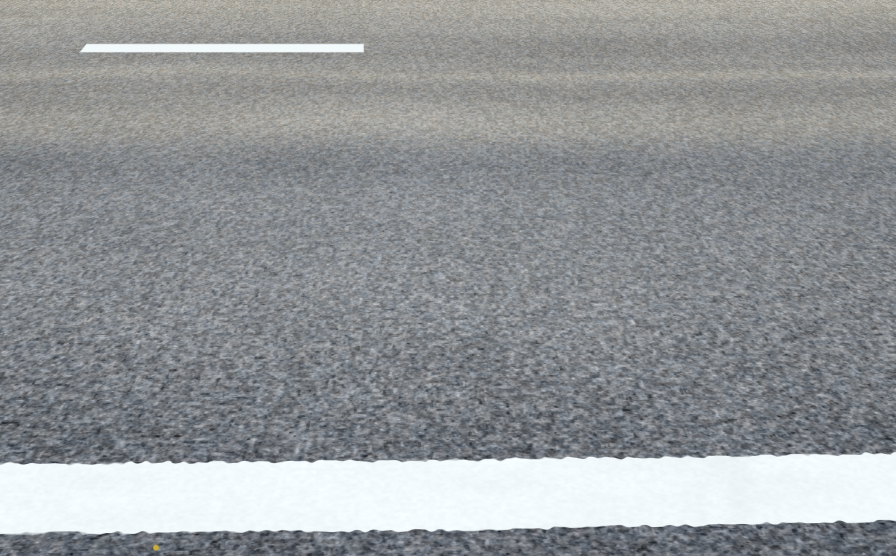
A Shadertoy shader for this texture:

```glsl
// Worn asphalt seen at a low angle, with a wide painted edge line and a far lane dash.
// Stone grain is layered value noise in foreshortened road coordinates, laid over
// soft tonal bands; the paint is drawn from signed edges roughened by noise.

const float HORIZON = 1.5;                    // vanishing height in canvas heights
const vec2  GRAIN_DENSITY = vec2(140.0, 240.0);
const float GRAIN_NEAR = 0.52;                // grain contrast at the bottom
const float GRAIN_FAR  = 0.24;                // grain contrast at the top
const vec3  NEAR_ROAD = vec3(0.39, 0.41, 0.44);
const vec3  MID_ROAD  = vec3(0.525, 0.54, 0.555);
const vec3  FAR_ROAD  = vec3(0.595, 0.595, 0.585);
const vec3  DUST      = vec3(0.075, 0.065, 0.04);
const vec3  PAINT     = vec3(0.95, 0.98, 0.99);
const vec3  LEAF      = vec3(0.80, 0.68, 0.22);
const vec2  LEAF_POS  = vec2(0.174, 0.015);
const vec2  DASH_X = vec2(0.089, 0.406);
const vec2  DASH_Y = vec2(0.906, 0.921);

float hash(vec2 p) {
    return fract(sin(dot(p, vec2(12.9898, 78.233))) * 43758.5453);
}

float valueNoise(vec2 p) {
    vec2 cell = floor(p), f = fract(p);
    f = f * f * (3.0 - 2.0 * f);
    float low  = mix(hash(cell), hash(cell + vec2(1, 0)), f.x);
    float high = mix(hash(cell + vec2(0, 1)), hash(cell + vec2(1, 1)), f.x);
    return mix(low, high, f.y);
}

// Soft horizontal band centred on a height
float band(float y, float center, float width) {
    float d = (y - center) / width;
    return exp(-d * d);
}

// Road coordinates whose cells shrink toward the horizon
vec2 roadCoords(vec2 uv, float aspect) {
    float drop = HORIZON - uv.y;
    return vec2((uv.x - 0.5) * aspect / drop, -log(drop)) * GRAIN_DENSITY;
}

// Layered stone grain, centred on zero
float stoneGrain(vec2 road) {
    float sum = 0.0, weight = 0.5;
    for (int i = 0; i < 3; i++) {
        sum += weight * (valueNoise(road + 37.0 * float(i)) - 0.5);
        road = mat2(0.96, 0.28, -0.28, 0.96) * road * 1.6;
        weight *= 0.65;
    }
    return sum;
}

// Large-scale tone from near to far
vec3 roadTone(vec2 uv) {
    float y = uv.y + 0.012 * (valueNoise(uv * vec2(5.0, 9.0)) - 0.5);
    vec3 tone = mix(NEAR_ROAD, MID_ROAD, smoothstep(0.0, 0.55, y));
    tone = mix(tone, FAR_ROAD, smoothstep(0.70, 0.79, y));
    tone -= 0.03 * band(y, 0.70, 0.04);
    tone += 0.45 * DUST * band(y, 0.775, 0.035);
    tone -= 0.03 * band(y, 0.835, 0.025);
    tone += 0.70 * DUST * band(y + 0.008 * uv.x, 0.871, 0.008);
    tone -= 0.025 * band(y, 0.905, 0.025);
    tone += DUST * smoothstep(0.92, 1.0, y);
    // Brighter centre, broad stains and long tyre streaks
    tone += 0.025 * (1.0 - 4.0 * pow(uv.x - 0.5, 2.0)) - 0.012;
    tone += 0.035 * (valueNoise(uv * vec2(6.0, 14.0) + 5.0) - 0.5);
    float streak = valueNoise(vec2(uv.x * 3.0, uv.y * 110.0)) - 0.5;
    return tone + 0.045 * streak * smoothstep(0.70, 0.95, uv.y);
}

void mainImage(out vec4 fragColor, in vec2 fragCoord) {
    vec2 uv = fragCoord / iResolution.xy;
    float aspect = iResolution.x / iResolution.y;
    float soft = max(1.0 / iResolution.y, 0.0015);
    vec2 road = roadCoords(uv, aspect);

    // Asphalt, with bright chips and dark pits
    float grain = stoneGrain(road);
    vec3 color = roadTone(uv);
    color += grain * mix(GRAIN_NEAR, GRAIN_FAR, smoothstep(0.1, 0.9, uv.y));
    float chip = valueNoise(road * 0.9 + 91.0);
    float nearness = 1.0 - 0.8 * smoothstep(0.2, 0.9, uv.y);
    color += nearness * (0.11 * smoothstep(0.78, 0.95, chip)
                       - 0.13 * smoothstep(0.22, 0.06, chip));
    color += vec3(-0.012, 0.0, 0.012) * (valueNoise(road * 0.6) - 0.5) * 2.0;

    // Wide edge line, gently rising to the right
    float x = uv.x;
    float lower = 0.041 + 0.002 * x + 0.021 * x * x;
    float upper = 0.166 + 0.008 * x + 0.011 * x * x;
    float ragged = 0.007 * (valueNoise(road * 0.7 + 13.0) - 0.5);
    float inside = min(uv.y - lower, upper - uv.y) + ragged;
    float wear = valueNoise(uv * vec2(9.0, 30.0)) - 0.5;
    vec3 paint = PAINT + 0.02 * wear + 0.045 * grain;
    paint -= 0.025 * band(x, 0.82, 0.05) * valueNoise(uv * vec2(40.0, 25.0));
    color = mix(color, paint, smoothstep(-soft, soft, inside));

    // Far lane dash with a slanted left end
    float slant = 0.5 * (uv.y - DASH_Y.x);
    float dashX = min(x - DASH_X.x - slant, DASH_X.y - x) * aspect;
    float dashY = min(uv.y - DASH_Y.x, DASH_Y.y - uv.y);
    color = mix(color, PAINT, smoothstep(-soft, soft, min(dashX, dashY)));

    // Small fallen leaf
    float leaf = length((uv - LEAF_POS) * vec2(aspect, 1.0)) - 0.005;
    color = mix(color, LEAF, smoothstep(soft, -soft, leaf));

    fragColor = vec4(clamp(color, 0.0, 1.0), 1.0);
}
```
